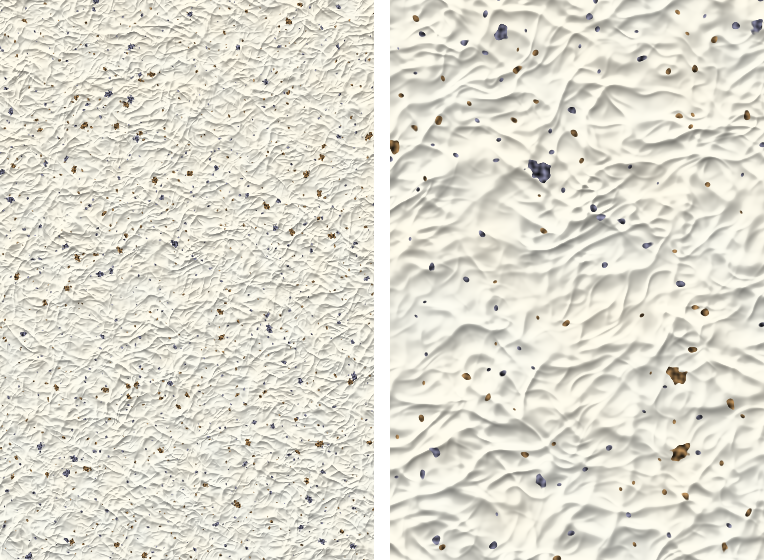
Left: the whole. Right: its middle third, enlarged.
This texture is drawn by a Shadertoy shader. Its source:

```glsl
// Crumpled handmade paper in cream white, sprinkled with brown and slate flecks.

#define RELIEF 0.115        // contrast of the creases
#define BASE_TONE 0.918     // brightness of flat paper
#define SLOPE_STEP 0.0007   // sampling distance for the slope
#define WARP 0.010          // how far creases wander
#define SHARPNESS 58.0      // narrowness of the ridges
#define BIG_CELL 0.033      // spacing of large flecks
#define SMALL_CELL 0.018    // spacing of dust flecks
#define FLECK_DENSITY 0.48  // share of cells that hold a fleck
#define PAPER vec3(1.0, 0.989, 0.935)
#define BROWN vec3(0.42, 0.32, 0.20)
#define SLATE vec3(0.33, 0.33, 0.40)

// Sine-free hash
vec3 hash3(vec2 p) {
    vec3 q = fract(p.xyx * vec3(0.1031, 0.1030, 0.0973));
    q += dot(q, q.yxz + 33.33);
    return fract((q.xxy + q.yzz) * q.zyx);
}

vec2 gradientAt(vec2 cell) {
    float angle = 6.2832 * hash3(cell).x;
    return vec2(cos(angle), sin(angle));
}

// Gradient noise, about -0.7 to 0.7
float noise(vec2 p) {
    vec2 i = floor(p), f = p - i;
    vec2 u = f * f * f * (f * (f * 6.0 - 15.0) + 10.0);
    vec2 o = vec2(1.0, 0.0);
    float low = mix(dot(gradientAt(i), f), dot(gradientAt(i + o), f - o), u.x);
    float high = mix(dot(gradientAt(i + o.yx), f - o.yx),
                     dot(gradientAt(i + 1.0), f - 1.0), u.x);
    return mix(low, high, u.y);
}

vec2 rotate(vec2 p, float angle) {
    float c = cos(angle), s = sin(angle);
    return vec2(c * p.x + s * p.y, c * p.y - s * p.x);
}

// Narrow ridges along the zero lines of stretched noise, fading in and out
float creases(vec2 p, float angle, vec2 freq, float seed) {
    vec2 q = rotate(p, angle) * freq + seed;
    float n = noise(q);
    float strength = smoothstep(-0.3, 0.3, noise(q * 0.55 + seed));
    strength *= mix(0.6, 1.2, smoothstep(-0.3, 0.3, noise(p * 6.0 + seed)));
    return strength / (1.0 + SHARPNESS * n * n) / freq.y;
}

float paperHeight(vec2 p) {
    // Wandering plus small crinkles
    p += WARP * vec2(noise(p * 16.0 + 3.7), noise(p * 16.0 + 41.3));
    p += 0.28 * WARP * vec2(noise(p * 62.0 + 9.1), noise(p * 62.0 + 77.9));
    // Long folds in several directions
    float h = 0.25 * creases(p, -0.25, vec2(10.0, 27.0), 171.0);
    h += 1.00 * creases(p, -0.50, vec2(24.0, 47.0), 11.0);
    h += 0.75 * creases(p, 0.40, vec2(25.0, 52.0), 57.0);
    h += 0.90 * creases(p, -0.78, vec2(21.0, 46.0), 93.0);
    h += 0.65 * creases(p, 1.10, vec2(18.0, 46.0), 211.0);
    // Short fine wrinkles
    h += 0.62 * creases(p, -0.10, vec2(52.0, 88.0), 131.0);
    h += 0.55 * creases(p, 0.75, vec2(48.0, 88.0), 253.0);
    // Fibre grain
    return h + 0.35 * noise(p * 160.0) / 160.0;
}

// Lit slopes saturate quickly, shaded ones slowly
float shadeOf(float light) {
    return light / (1.0 + (light > 0.0 ? light / 0.11 : -light / 0.75));
}

// Lays one grid of ragged flecks over the colour
vec3 addFlecks(vec3 col, vec2 p, float cellSize, vec2 radii, float seed) {
    float edge = 0.7 / iResolution.y;
    float ragged = 1.0 + 0.9 * noise(p * 230.0 + seed);
    float mottle = 1.0 + 1.5 * noise(p * 310.0 + seed + 19.0);
    vec2 home = floor(p / cellSize);
    for (int y = -1; y <= 1; y++)
    for (int x = -1; x <= 1; x++) {
        vec2 cell = home + vec2(x, y);
        vec3 place = hash3(cell + seed);
        vec3 kind = hash3(cell + seed + 47.0);
        float density = FLECK_DENSITY + 0.5 * noise(cell * cellSize * 9.0 + seed);
        if (place.z > density) continue;
        vec2 v = rotate(p - (cell + place.xy) * cellSize, 6.2832 * kind.x);
        v *= vec2(0.85, 1.2);
        float radius = mix(radii.x, radii.y, kind.y * kind.y) * ragged;
        float cover = 1.0 - smoothstep(-edge, edge, length(v) - radius);
        vec3 tint = kind.z < 0.5 ? SLATE : BROWN;
        col = mix(col, tint * mottle, 0.97 * cover);
    }
    return col;
}

void mainImage(out vec4 fragColor, in vec2 fragCoord) {
    vec2 p = fragCoord / iResolution.y;

    // Light from above, slightly left
    vec2 stepToLight = SLOPE_STEP * normalize(vec2(-0.4, 0.92));
    float slope = (paperHeight(p - stepToLight) - paperHeight(p + stepToLight))
                / (2.0 * SLOPE_STEP);
    float tone = clamp(BASE_TONE + shadeOf(RELIEF * slope), 0.36, 1.0);

    // Paper with faint warm patches, warmer toward the top
    vec3 col = PAPER * tone;
    float warmth = 0.8 * noise(p * 22.0 + 8.0) + 0.5 * (p.y - 0.5);
    col += warmth * vec3(0.018, 0.0, -0.025);

    // Flecks
    col = addFlecks(col, p, SMALL_CELL, vec2(0.0009, 0.0023), 23.0);
    col = addFlecks(col, p, BIG_CELL, vec2(0.0018, 0.0062), 151.0);

    fragColor = vec4(clamp(col, 0.0, 1.0), 1.0);
}
```
